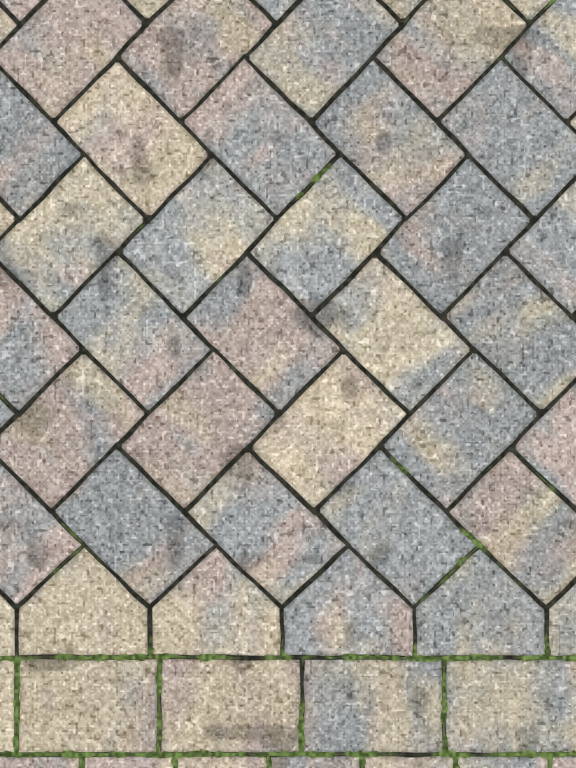
Write a WebGL 2 fragment shader that draws this texture.

```glsl
#version 300 es
precision highp float;
// Weathered concrete pavers in diagonal herringbone above a straight border, with mossy joints.
uniform vec2 u_resolution;
out vec4 outColor;

// Lengths are fractions of the canvas height
#define PERIOD vec2(0.1693, 0.2539)
#define ORIGIN vec2(0.1732, 0.1855)
#define HALF_BRICK vec2(0.0885, 0.0587)
#define TILT 0.808
#define JOINT 0.0027
#define BORDER_TOP 0.1439
#define BORDER_LOW 0.0176
#define GRAIN 0.30
#define MOSS 0.64

const vec3 GREY = vec3(0.630, 0.645, 0.648);
const vec3 BUFF = vec3(0.815, 0.765, 0.660);
const vec3 ROSE = vec3(0.765, 0.690, 0.650);
const vec3 SOIL = vec3(0.20, 0.20, 0.175);
const vec3 LEAF = vec3(0.37, 0.45, 0.25);

float hash(vec2 p) {
  vec3 q = fract(p.xyx * vec3(0.1031, 0.1030, 0.0973));
  q += dot(q, q.yzx + 33.33);
  return fract((q.x + q.y) * q.z);
}

float noise(vec2 p) {
  vec2 i = floor(p), f = fract(p);
  f = f * f * (3.0 - 2.0 * f);
  return mix(mix(hash(i), hash(i + vec2(1, 0)), f.x),
             mix(hash(i + vec2(0, 1)), hash(i + vec2(1, 1)), f.x), f.y);
}

float fbm(vec2 p) {
  return 0.55 * noise(p) + 0.3 * noise(p * 2.1 + 7.0) + 0.15 * noise(p * 4.3 + 19.0);
}

float box(vec2 p, vec2 halfSize) {
  vec2 d = abs(p) - halfSize;
  return length(max(d, 0.0)) + min(max(d.x, d.y), 0.0);
}

// Gabled stone that closes the zigzag; p is relative to its apex
float gable(vec2 p) {
  p.x = abs(p.x);
  return max(p.x - 0.5 * PERIOD.x, dot(p, normalize(vec2(0.92, 1.0))));
}

// Rows alternate their slant and shift by half a period; returns distance to the joint
float herringbone(vec2 p, out vec2 id, out vec2 local) {
  float nearest = 9.0, second = 9.0;
  float baseRow = round((p.y - ORIGIN.y) / (0.5 * PERIOD.y));
  for (int j = -1; j <= 1; j++) {
    float row = baseRow + float(j);
    if (row < 0.0) continue;
    float rising = 1.0 - mod(row, 2.0);
    float startX = ORIGIN.x + 0.5 * PERIOD.x * rising;
    float baseCol = round((p.x - startX) / PERIOD.x);
    for (int i = -1; i <= 1; i++) {
      vec2 cell = vec2(baseCol + float(i), row);
      vec2 q = p - vec2(startX + cell.x * PERIOD.x, ORIGIN.y + 0.5 * row * PERIOD.y);
      float d;
      if (row < 0.5) {
        q -= vec2(0.0208, 0.101);
        d = gable(q);
      } else {
        q += 0.003 * (vec2(hash(cell + 3.0), hash(cell + 8.0)) - 0.5);
        float angle = (rising * 2.0 - 1.0) * TILT + 0.02 * (hash(cell) - 0.5);
        float c = cos(angle), s = sin(angle);
        q = vec2(c * q.x + s * q.y, c * q.y - s * q.x);
        d = box(q, HALF_BRICK);
      }
      if (d < nearest) {
        second = nearest; nearest = d; id = cell; local = q;
      } else second = min(second, d);
    }
  }
  return 0.5 * (second - nearest);
}

// Two straight courses with different stone widths
float border(vec2 p, out vec2 id, out vec2 local) {
  bool upper = p.y > BORDER_LOW;
  float width = upper ? 0.1855 : 0.122;
  float x = (p.x - (upper ? 0.0221 : 0.1055)) / width;
  id = vec2(floor(x), upper ? -10.0 : -20.0);
  local = vec2((fract(x) - 0.5) * width, p.y);
  return min(width * (0.5 - abs(fract(x) - 0.5)), abs(p.y - BORDER_LOW));
}

void main() {
  vec2 p = gl_FragCoord.xy / u_resolution.y;
  float aa = 0.8 / u_resolution.y;
  vec2 w = p + 0.002 * (vec2(noise(p * 35.0), noise(p * 35.0 + 50.0)) - 0.5);

  // Layout, with a slight widening towards the bottom
  vec2 id, local;
  float edge;
  if (w.y > BORDER_TOP) {
    float spread = 1.028 - 0.05 * w.y;
    edge = herringbone(vec2((w.x - 0.1576) / spread + 0.1576, w.y), id, local);
  } else edge = border(w, id, local);
  edge = min(edge, abs(w.y - BORDER_TOP));

  // Blended pigments, different in every stone
  float low = smoothstep(0.30, 0.15, p.y);
  float tone = hash(id + 21.0);
  vec2 streak = local * vec2(19.0, 9.0) + id * 7.37;
  float buff = smoothstep(0.35, 0.80, fbm(streak) + 0.5 * (tone - 0.5) + 0.12 * low);
  float rose = smoothstep(0.35, 0.75, fbm(streak + 40.0) + 0.4 * (hash(id + 5.0) - 0.5) + 0.08 * low);
  vec3 color = mix(mix(GREY, ROSE, 0.85 * rose), BUFF, 0.85 * buff);
  color *= 0.97 + 0.08 * (hash(id + 13.0) - 0.5) + 0.10 * (fbm(p * 45.0) - 0.5);

  // Aggregate grain, specks and sparse stains
  color += GRAIN * (0.6 * noise(p * 330.0) + 0.4 * noise(p * 170.0 + 9.0) - 0.5);
  color += 0.13 * smoothstep(0.72, 0.9, noise(p * 240.0 + 31.0));
  color -= 0.15 * smoothstep(0.74, 0.9, noise(p * 210.0 + 77.0));
  color *= 1.0 - 0.2 * smoothstep(0.80, 0.92, noise(p * 22.0 + 4.0));
  color *= 0.86 + 0.14 * smoothstep(JOINT, JOINT + 0.006, edge);

  // Dark joints, then moss that spills over their edges
  float gap = JOINT * (0.75 + 0.5 * noise(p * 28.0 + 60.0));
  vec3 soil = SOIL * (0.7 + 0.6 * noise(p * 200.0));
  color = mix(soil, color, smoothstep(gap - aa, gap + aa, edge));
  float growth = smoothstep(MOSS, MOSS + 0.2, fbm(p * 17.0 + 12.0) + 0.38 * smoothstep(0.2, 0.14, p.y));
  float reach = JOINT * growth * (0.5 + 1.5 * noise(p * 130.0));
  vec3 leaf = LEAF * (0.65 + 0.7 * noise(p * 230.0 + 5.0));
  color = mix(color, leaf, growth * (1.0 - smoothstep(reach - aa, reach + aa, edge)));

  outColor = vec4(clamp(color, 0.0, 1.0), 1.0);
}
```
